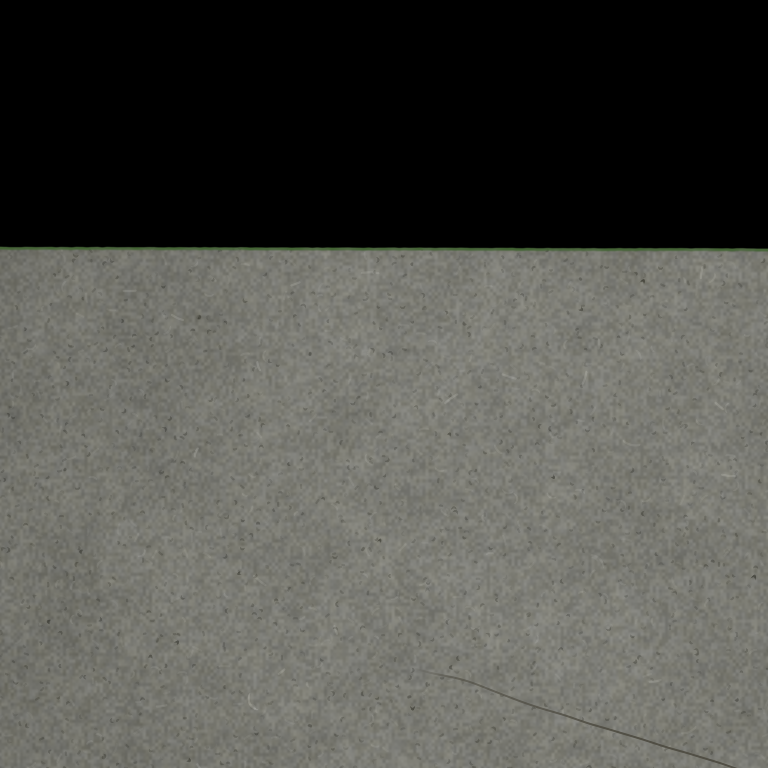
Give the GLSL for this texture, as a three.js fragment shader.

```glsl
#define EDGE_HEIGHT 0.6785
#define EDGE_TILT -0.002
#define EDGE_SOFT 0.0012
#define BOARD_COLOR vec3(0.474, 0.474, 0.445)
#define FRINGE_COLOR vec3(0.26, 0.39, 0.20)
#define FRINGE_WIDTH 0.0042
#define GRAIN 0.085
#define MOTTLE 0.065
#define SPECK_DEPTH 0.17
#define FIBRE_LIGHT 0.085
#define HAIR_COLOR vec3(0.30, 0.29, 0.25)

varying vec2 vUv;

vec3 hash3(vec2 p) {
  vec3 q = fract(p.xyx * vec3(0.1031, 0.1030, 0.0973));
  q += dot(q, q.yxz + 33.33);
  return fract((q.xxy + q.yzz) * q.zyx);
}

float noise(vec2 p) {
  vec2 cell = floor(p);
  vec2 f = fract(p);
  f = f * f * (3.0 - 2.0 * f);
  float low = mix(hash3(cell).x, hash3(cell + vec2(1.0, 0.0)).x, f.x);
  float high = mix(hash3(cell + vec2(0.0, 1.0)).x, hash3(cell + 1.0).x, f.x);
  return mix(low, high, f.y);
}

// Centred noise summed over octaves
float fbm(vec2 p) {
  float sum = 0.0;
  float weight = 0.5;
  for (int i = 0; i < 4; i++) {
    sum += weight * (noise(p) - 0.5);
    p = mat2(1.6, 1.2, -1.2, 1.6) * p + 17.3;
    weight *= 0.6;
  }
  return sum;
}

// Short curved strokes, randomly placed and turned, one at most per cell
float strokes(vec2 uv, float cells, float halfLength, float width, float density, float seed) {
  vec2 p = uv * cells;
  vec2 home = floor(p);
  float cover = 0.0;
  for (int y = -1; y <= 1; y++) {
    for (int x = -1; x <= 1; x++) {
      vec2 cell = home + vec2(float(x), float(y));
      vec3 place = hash3(cell + seed);
      vec3 form = hash3(cell + seed + 71.7);
      float angle = place.z * 6.2832;
      vec2 along = vec2(cos(angle), sin(angle));
      vec2 d = (p - cell - place.xy) / cells;
      float reach = halfLength * mix(0.35, 1.0, form.y);
      float s = dot(d, along);
      float bend = (form.z - 0.5) * s * s / halfLength;
      float t = dot(d, vec2(-along.y, along.x)) - bend;
      float dist = length(vec2(max(abs(s) - reach, 0.0), t));
      float ink = 1.0 - smoothstep(width * 0.3, width, dist);
      cover = max(cover, ink * step(form.x, density) * mix(0.35, 1.0, form.z));
    }
  }
  return cover;
}

// Long thin hair descending to the lower right
float hair(vec2 uv) {
  float bump = (uv.x - 0.61) / 0.05;
  float curve = 0.130 - 0.3075 * (uv.x - 0.534) + 0.006 * exp(-bump * bump);
  curve += 0.0012 * (noise(vec2(uv.x * 30.0, 4.0)) - 0.5);
  float line = 1.0 - smoothstep(0.0005, 0.0021, abs(uv.y - curve) * 0.956);
  return line * smoothstep(0.525, 0.60, uv.x) * mix(0.6, 0.9, smoothstep(0.6, 0.85, uv.x));
}

vec3 board(vec2 uv) {
  // Broad light falls off toward the left and the lower corner
  vec2 fromLight = (uv - vec2(0.68, 0.40)) * vec2(1.0, 0.8);
  float shade = 0.017 - 0.085 * dot(fromLight, fromLight);

  // Pulp texture, from cloudy patches down to fine grain
  shade += MOTTLE * fbm(uv * vec2(42.0, 48.0));
  shade += 0.03 * (noise(uv * 11.0 + 5.0) - 0.5);
  shade += GRAIN * (noise(uv * vec2(250.0, 230.0)) - 0.5);
  shade += 0.010 * (noise(vec2(uv.x * 180.0, uv.y * 12.0)) - 0.5);

  // Dark flecks and pale fibres
  shade -= 0.55 * SPECK_DEPTH * strokes(uv, 65.0, 0.0022, 0.0022, 0.45, 3.0);
  shade -= SPECK_DEPTH * strokes(uv, 23.0, 0.0012, 0.0028, 0.13, 19.0);
  shade += 0.5 * FIBRE_LIGHT * strokes(uv, 48.0, 0.006, 0.0020, 0.32, 41.0);
  shade += FIBRE_LIGHT * strokes(uv, 15.0, 0.012, 0.0022, 0.17, 59.0);

  float tint = noise(uv * 120.0 + 31.0) - 0.5;
  vec3 color = BOARD_COLOR + shade + tint * vec3(0.008, 0.004, -0.016);
  return mix(color, HAIR_COLOR, hair(uv));
}

void main() {
  float edge = EDGE_HEIGHT + EDGE_TILT * vUv.x;
  edge += 0.0006 * (noise(vec2(vUv.x * 150.0, 9.0)) - 0.5);
  float depth = edge - vUv.y;

  // Green fringe and faint shadow along the cut edge
  vec3 color = board(vUv);
  color *= 1.0 - 0.07 * exp(-max(depth, 0.0) / 0.008);
  float fringe = 1.0 - smoothstep(FRINGE_WIDTH * 0.45, FRINGE_WIDTH * 1.25, depth);
  float uneven = mix(0.75, 1.0, noise(vec2(vUv.x * 90.0, 2.0)));
  color = mix(color, FRINGE_COLOR, fringe * uneven);

  color *= smoothstep(-EDGE_SOFT, EDGE_SOFT, depth);
  gl_FragColor = vec4(color, 1.0);
}
```
